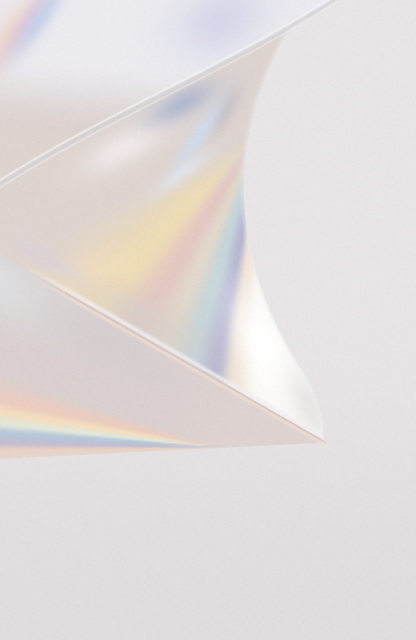
A Shadertoy shader for this background:

```glsl
// Draws a folded, iridescent translucent film on a pale studio backdrop.

// Values to tune; lengths are fractions of the canvas height.
const vec3 BACKDROP_TOP = vec3(0.912, 0.898, 0.904);
const vec3 BACKDROP_LOW = vec3(0.880, 0.864, 0.868);
const vec3 BEIGE = vec3(0.865, 0.830, 0.815);
const vec3 PEARL = vec3(0.920, 0.918, 0.938);
const vec3 PEACH = vec3(0.940, 0.815, 0.740);
const vec3 SKY = vec3(0.800, 0.860, 0.935);
const vec3 LAVENDER = vec3(0.810, 0.815, 0.905);
const vec3 SLATE = vec3(0.670, 0.705, 0.810);
const vec3 WHITE = vec3(1.0);
const vec2 FAN_APEX = vec2(0.411, 0.804);
const float GRAIN = 0.012;

// Colour stops: rgb and position along the ramp.
const vec4 FAN[8] = vec4[8](
    vec4(0.98, 0.97, 0.95, 0.02), vec4(0.94, 0.89, 0.83, 0.11),
    vec4(0.71, 0.71, 0.82, 0.19), vec4(0.77, 0.83, 0.85, 0.30),
    vec4(0.88, 0.84, 0.79, 0.42), vec4(0.89, 0.78, 0.76, 0.56),
    vec4(0.93, 0.86, 0.71, 0.74), vec4(0.87, 0.83, 0.81, 1.12));
const vec4 SWEEP[8] = vec4[8](
    vec4(0.89, 0.84, 0.81, 0.000), vec4(0.91, 0.82, 0.76, 0.012),
    vec4(0.76, 0.74, 0.82, 0.026), vec4(0.71, 0.78, 0.85, 0.040),
    vec4(0.89, 0.90, 0.85, 0.056), vec4(0.95, 0.87, 0.75, 0.072),
    vec4(0.92, 0.80, 0.75, 0.092), vec4(0.85, 0.815, 0.81, 0.135));

float hash(vec2 cell) {
    vec3 q = fract(cell.xyx * 0.1031);
    q += dot(q, q.yzx + 33.33);
    return fract((q.x + q.y) * q.z);
}

vec3 ramp(vec4 stops[8], float t) {
    vec3 col = stops[0].rgb;
    for (int i = 1; i < 8; i++)
        col = mix(col, stops[i].rgb, smoothstep(stops[i - 1].w, stops[i].w, t));
    return col;
}

// Blends in a soft ellipse whose long axis is turned by angle.
vec3 glow(vec3 col, vec2 p, vec2 centre, vec2 size, float angle, vec3 tint, float amount) {
    float c = cos(angle), s = sin(angle);
    vec2 q = mat2(c, -s, s, c) * (p - centre) / size;
    return mix(col, tint, amount * exp(-dot(q, q)));
}

float cover(float d) {
    float w = 0.8 / iResolution.y;
    return smoothstep(-w, w, d);
}

float line(float d, float width) {
    return exp(-d * d / (width * width));
}

// Outlines of the folds
float upperRidge(float x) { float k = x - 0.26; return 0.722 + 0.51 * x + 0.6 * k * k * k; }
float lowerRidge(float x) { return 0.602 - 0.574 * x; }
float bottomEdge(float x) { return 0.283 + 0.05 * x; }
float rightEdge(float y) {
    float tip = max(0.42 - y, 0.0);
    return 0.381 + 1.13 * (y - 0.705) * (y - 0.705) - 4.3 * tip * tip;
}

vec3 upperSheet(vec2 p) {
    vec3 col = mix(BEIGE, PEARL, smoothstep(0.81, 0.91, p.y + 0.06 * p.x));
    col = glow(col, p, vec2(0.005, 0.930), vec2(0.10, 0.024), 0.98, PEACH, 0.65);
    col = glow(col, p, vec2(0.042, 0.965), vec2(0.07, 0.014), 0.98, vec3(0.86, 0.75, 0.83), 0.7);
    col = glow(col, p, vec2(0.064, 0.972), vec2(0.07, 0.015), 0.98, vec3(0.74, 0.80, 0.92), 0.75);
    return glow(col, p, vec2(0.345, 0.970), vec2(0.07, 0.05), 0.5, LAVENDER, 0.75);
}

vec3 middleSheet(vec2 p) {
    vec2 q = FAN_APEX - p;
    float fade = smoothstep(0.0, 0.12, q.y);
    vec3 col = mix(BEIGE, ramp(FAN, atan(q.x, max(q.y, 0.001))), fade);
    // Dull film beside the lower ridge, then the soft reflections
    col = glow(col, p, vec2(0.225, 0.500), vec2(0.10, 0.035), -0.52, vec3(0.84, 0.81, 0.79), 0.75);
    col = glow(col, p, vec2(0.145, 0.575), vec2(0.07, 0.025), 0.2, vec3(0.95, 0.87, 0.74), 0.6);
    col = glow(col, p, vec2(0.080, 0.590), vec2(0.06, 0.018), -0.52, vec3(0.85, 0.82, 0.86), 0.7);
    col = glow(col, p, vec2(0.195, 0.770), vec2(0.07, 0.026), 0.5, vec3(0.95, 0.93, 0.93), 0.85);
    col = glow(col, p, vec2(0.285, 0.838), vec2(0.055, 0.020), 0.5, SLATE, 0.85);
    col = glow(col, p, vec2(0.350, 0.826), vec2(0.042, 0.014), 1.05, vec3(0.75, 0.72, 0.74), 0.75);
    col = glow(col, p, vec2(0.313, 0.790), vec2(0.065, 0.013), 0.98, SKY, 0.85);
    col = glow(col, p, vec2(0.285, 0.730), vec2(0.05, 0.012), 0.65, vec3(0.89, 0.91, 0.95), 0.7);
    col = glow(col, p, vec2(0.413, 0.460), vec2(0.085, 0.040), -1.12, WHITE, 1.0);
    col = glow(col, p, vec2(0.485, 0.365), vec2(0.06, 0.025), -1.12, vec3(0.89, 0.88, 0.88), 0.8);
    return mix(col, PEARL, 0.5 * line(p.x - rightEdge(p.y), 0.005));
}

vec3 lowerSheet(vec2 p) {
    float taper = max(1.0 - 2.9 * p.x, 0.1);
    vec3 col = ramp(SWEEP, (p.y - bottomEdge(p.x)) / taper);
    col = mix(col, vec3(0.865, 0.825, 0.815), smoothstep(0.22, 0.38, p.x));
    col = glow(col, p, vec2(0.0, 0.555), vec2(0.10, 0.045), -0.5, vec3(0.875, 0.885, 0.895), 0.85);
    return glow(col, p, vec2(0.16, 0.465), vec2(0.13, 0.03), -0.5, vec3(0.83, 0.805, 0.81), 0.6);
}

void mainImage(out vec4 fragColor, in vec2 fragCoord) {
    vec2 p = fragCoord / iResolution.y;
    float aboveUpper = (p.y - upperRidge(p.x)) * 0.89;
    float aboveLower = (p.y - lowerRidge(p.x)) * 0.867;
    float insideRight = rightEdge(p.y) - p.x;

    // Backdrop and the three sheets
    vec3 col = mix(BACKDROP_LOW, BACKDROP_TOP, smoothstep(0.0, 0.55, p.y));
    float middle = cover(insideRight) * cover(aboveLower) * cover(-aboveUpper);
    float lower = cover(-aboveLower) * cover(p.y - bottomEdge(p.x));
    col = mix(col, middleSheet(p), middle);
    col = mix(col, lowerSheet(p), lower);
    col = mix(col, upperSheet(p), cover(aboveUpper));

    // Thick glassy rims along both ridges
    col = mix(col, vec3(0.83, 0.82, 0.83), 0.8 * line(aboveUpper - 0.001, 0.004));
    col = mix(col, vec3(0.96), 0.75 * line(aboveUpper - 0.006, 0.0018));
    col = mix(col, vec3(0.93), 0.6 * line(aboveUpper + 0.004, 0.0015));
    float rim = smoothstep(0.03, 0.13, p.x) * (1.0 - smoothstep(0.500, 0.508, p.x));
    col = mix(col, vec3(0.94, 0.93, 0.94), 0.85 * rim * line(aboveLower - 0.004, 0.004));
    col = mix(col, vec3(0.76, 0.70, 0.69), 0.55 * rim * line(aboveLower + 0.001, 0.0015));
    col = mix(col, vec3(0.95, 0.86, 0.80), 0.8 * rim * line(aboveLower + 0.005, 0.0025));

    col += GRAIN * (hash(floor(p * 512.0)) - 0.5);
    fragColor = vec4(clamp(col, 0.0, 1.0), 1.0);
}
```
